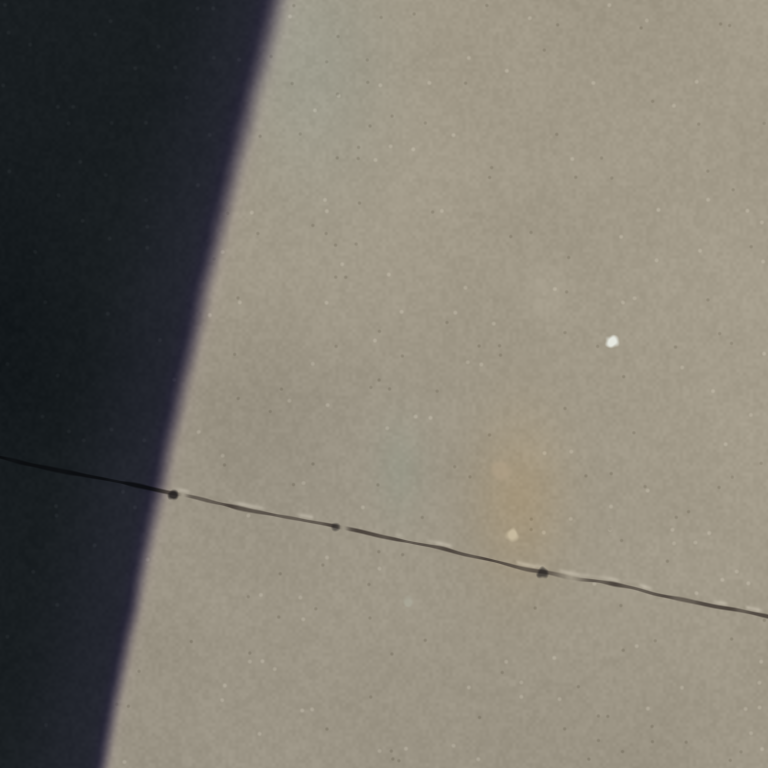
This texture is drawn by a Shadertoy shader. Its source:

```glsl
// Sunlit concrete slab with a soft diagonal shadow and a thin broken joint.
#define SUN_WARM vec3(0.632, 0.602, 0.535)
#define SUN_DULL vec3(0.558, 0.535, 0.486)
#define SHADE_DEEP vec3(0.098, 0.118, 0.130)
#define SHADE_EDGE vec3(0.140, 0.150, 0.185)
#define STAIN_TINT vec3(0.035, 0.008, -0.030)
#define JOINT_START 0.404
#define JOINT_SLOPE -0.207
#define JOINT_WIDTH 0.0021
#define GRAIN 0.050
#define MOTTLE 0.050

float hash(vec2 p) {
    vec3 q = fract(vec3(p.xyx) * 0.1031);
    q += dot(q, q.yzx + 33.33);
    return fract((q.x + q.y) * q.z);
}

float noise(vec2 p) {
    vec2 i = floor(p), f = fract(p);
    f = f * f * (3.0 - 2.0 * f);
    return mix(mix(hash(i), hash(i + vec2(1, 0)), f.x),
               mix(hash(i + vec2(0, 1)), hash(i + vec2(1, 1)), f.x), f.y);
}

float fbm(vec2 p) {
    float sum = 0.0, amp = 0.5;
    for (int i = 0; i < 4; i++) {
        sum += amp * noise(p);
        p = mat2(1.6, 1.2, -1.2, 1.6) * p + 7.3;
        amp *= 0.5;
    }
    return sum;
}

// Soft elliptical patch, 1 at the centre
float patchAt(vec2 p, vec2 centre, vec2 size) {
    vec2 d = (p - centre) / size;
    return exp(-dot(d, d));
}

// Filled dot with a slightly ragged, smooth rim
float pebble(vec2 p, vec2 centre, float radius) {
    float d = length(p - centre) + 0.003 * (noise(p * 160.0) - 0.5);
    return 1.0 - smoothstep(radius * 0.55, radius * 1.3, d);
}

// Sparse jittered specks, one candidate per cell
float specks(vec2 p, float cells, float density) {
    vec2 id = floor(p * cells);
    vec2 offset = 0.25 + 0.5 * vec2(hash(id + 17.0), hash(id + 51.0));
    float d = length(fract(p * cells) - offset);
    return step(1.0 - density, hash(id + 5.0)) * (1.0 - smoothstep(0.05, 0.24, d));
}

float shadowEdge(float y) {
    return 0.135 + 0.228 * y - 0.04 * y * (1.0 - y);
}

float jointHeight(float x) {
    return JOINT_START + JOINT_SLOPE * x + 0.003 * (noise(vec2(x * 28.0, 3.0)) - 0.5)
         - 0.003 * patchAt(vec2(x, 0.0), vec2(0.70, 0.0), vec2(0.05, 1.0));
}

void mainImage(out vec4 fragColor, in vec2 fragCoord) {
    vec2 uv = fragCoord / iResolution.xy;

    // Lit slab: broad warm gradient, cloudy mottling, stains
    float cloud = fbm(uv * 6.0 + 2.0) - 0.47;
    float warmth = 0.42 + 0.40 * (uv.x - 0.45) + 0.55 * (uv.y - 0.45);
    warmth -= 0.25 * patchAt(uv, vec2(0.40, 0.42), vec2(0.20, 0.14));
    vec3 sunlit = mix(SUN_DULL, SUN_WARM, clamp(warmth + 0.4, 0.0, 1.0));
    sunlit += MOTTLE * cloud;
    sunlit += STAIN_TINT * patchAt(uv, vec2(0.675, 0.35), vec2(0.055, 0.10));
    sunlit += vec3(-0.020, 0.002, 0.012) * patchAt(uv, vec2(0.40, 0.92), vec2(0.10, 0.16));
    sunlit += vec3(-0.018, 0.004, 0.004) * patchAt(uv, vec2(0.52, 0.39), vec2(0.03, 0.06));
    sunlit += 0.025 * patchAt(uv, vec2(0.71, 0.62), vec2(0.035, 0.035));

    // Shaded slab, bluer toward the light
    float across = uv.x - shadowEdge(uv.y) + 0.003 * (noise(uv * 24.0) - 0.5);
    vec3 shaded = mix(SHADE_DEEP, SHADE_EDGE, smoothstep(-0.16, -0.01, across));
    shaded -= 0.022 * patchAt(uv, vec2(0.0, 0.58), vec2(0.10, 0.20));
    shaded += 0.015 * cloud;

    // Penumbra, wider at the top, with a faint violet fringe
    float blur = mix(0.012, 0.021, uv.y);
    float light = smoothstep(-blur, blur, across);
    vec3 color = mix(shaded, sunlit, light);
    color += vec3(0.012, -0.006, 0.030) * exp(-pow(across / blur + 0.2, 2.0));

    // Fine grain and scattered specks
    float grain = 0.6 * noise(uv * 230.0) + 0.4 * noise(uv * vec2(130.0, 100.0) + 9.0) - 0.5;
    color += grain * GRAIN * mix(0.55, 1.0, light);
    color += specks(uv, 60.0, 0.05) * mix(0.035, 0.07, light);
    color -= specks(uv + 0.37, 70.0, 0.04) * 0.07 * light;

    // Joint: dark line with gaps, a pale worn lip and chipped ends
    float rise = uv.y - jointHeight(uv.x);
    float thickness = JOINT_WIDTH * (0.7 + 0.7 * noise(vec2(uv.x * 45.0, 8.0)));
    float line = 1.0 - smoothstep(thickness * 0.4, thickness * 1.7, abs(rise));
    float gaps = patchAt(vec2(uv.x), vec2(0.238), vec2(0.010))
               + patchAt(vec2(uv.x), vec2(0.447), vec2(0.009))
               + 0.9 * patchAt(vec2(uv.x), vec2(0.745), vec2(0.026));
    line *= clamp(1.0 - gaps, 0.0, 1.0) * (0.65 + 0.35 * noise(vec2(uv.x * 60.0, 1.0)));
    float lip = patchAt(vec2(0.0, rise), vec2(0.0, 0.006), vec2(1.0, 0.003));
    color += 0.09 * lip * light * smoothstep(0.5, 0.85, noise(vec2(uv.x * 50.0, 4.0)));
    color = mix(color, mix(vec3(0.035, 0.04, 0.05), vec3(0.24, 0.21, 0.19), light), line * 0.88);
    float chips = pebble(uv, vec2(0.226, 0.355), 0.006)
                + 0.6 * pebble(uv, vec2(0.437, 0.313), 0.005)
                + 0.8 * pebble(uv, vec2(0.706, 0.254), 0.007);
    color = mix(color, vec3(0.13, 0.12, 0.12), min(chips, 1.0) * 0.85);

    // Pale pebbles
    color = mix(color, vec3(0.90, 0.91, 0.88), pebble(uv, vec2(0.797, 0.555), 0.008));
    color = mix(color, vec3(0.80, 0.75, 0.64), 0.85 * pebble(uv, vec2(0.667, 0.303), 0.008));
    color = mix(color, vec3(0.68, 0.68, 0.62), 0.6 * pebble(uv, vec2(0.532, 0.216), 0.007));
    color = mix(color, vec3(0.71, 0.64, 0.54), 0.45 * pebble(uv, vec2(0.652, 0.388), 0.013));

    fragColor = vec4(clamp(color, 0.0, 1.0), 1.0);
}
```
